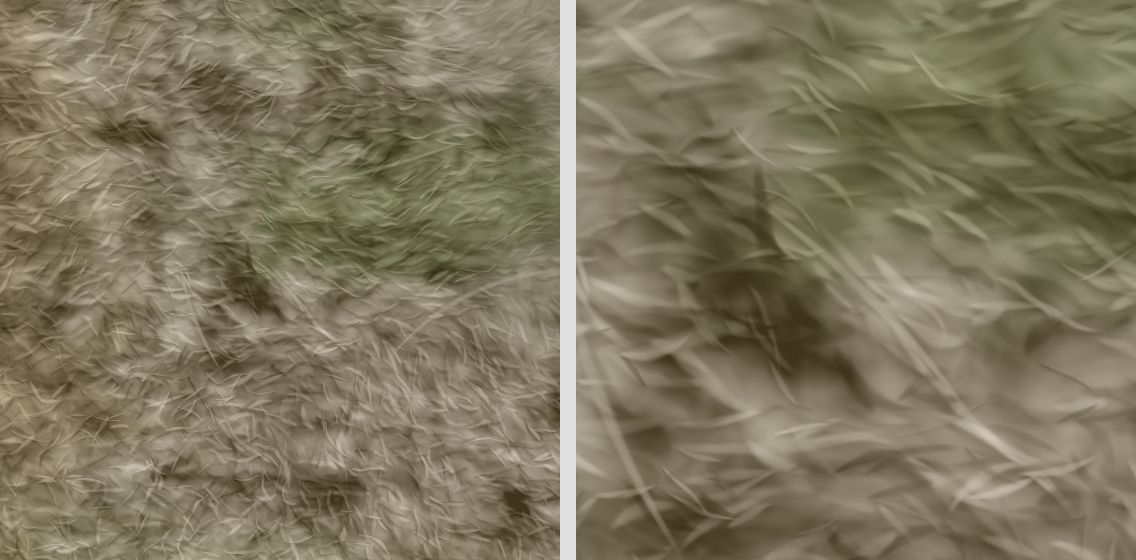
Left, the full canvas; right, a detail of the centre.
This texture is drawn by a WebGL 1 fragment shader. Its source:

```glsl
precision highp float;
uniform vec2 u_resolution;

vec2 hash2(vec2 p) {
  vec2 q = vec2(dot(p, vec2(127.1, 311.7)), dot(p, vec2(269.5, 183.3)));
  return fract(sin(q) * 43758.55);
}

mat2 turn(float a) {
  return mat2(cos(a), -sin(a), sin(a), cos(a));
}

// Layered, warped sines, roughly -1 to 1
float waves(vec2 p) {
  float sum = 0.0, amp = 0.5;
  for (int i = 0; i < 5; i++) {
    p = turn(0.9) * p * 1.55 + 1.7;
    p += 0.7 * sin(p.yx * 0.8 + 0.6);
    sum += amp * sin(p.x) * cos(p.y * 0.9);
    amp *= 0.75;
  }
  return sum;
}

// Lie of the grass: level above, falling to the lower right
float flow(vec2 p) {
  float slope = smoothstep(0.6, 0.3, p.y) * smoothstep(0.1, 0.75, p.x);
  return 0.65 * slope + 0.4 * sin(p.x * 9.0 + 3.0 * sin(p.y * 8.0));
}

// One bent, tapered blade per cell, laid over the tone with a soft shadow
float layBlades(float tone, vec2 p, float scale, float width, float share, float seed) {
  vec2 g = p * scale + seed * 7.3;
  vec2 cell = floor(g);
  for (int j = -1; j <= 1; j++) {
    for (int i = -1; i <= 1; i++) {
      vec2 id = cell + vec2(float(i), float(j));
      vec2 place = hash2(id + seed);
      vec2 look = hash2(id + seed + 31.7);
      vec2 form = hash2(id + seed + 67.1);
      vec2 root = id + place;
      vec2 world = (root - seed * 7.3) / scale;
      float spread = mix(2.6, 1.4, smoothstep(0.1, 0.65, world.y));
      spread *= mix(1.0, 0.65, smoothstep(0.4, 0.8, world.x));
      vec2 q = turn(-flow(world) + (look.x - 0.5) * spread) * (g - root);
      q.y += (place.x - 0.5) * 0.8 * q.x * q.x;
      float len = mix(0.35, 0.85, form.y);
      float w = width * mix(0.4, 1.5, place.y) * (1.05 - 0.7 * abs(q.x) / len);
      w = max(w, 0.005);
      float along = smoothstep(len, len * 0.6, abs(q.x)) * step(form.x, share);
      float body = along * smoothstep(w, w * 0.2, abs(q.y));
      float shadow = along * smoothstep(w * 2.2, 0.0, abs(q.y + w));
      tone -= 0.075 * shadow;
      tone = mix(tone, mix(0.05, 1.1, look.y), body * 0.5);
    }
  }
  return tone;
}

void main() {
  vec2 p = gl_FragCoord.xy / u_resolution;
  float broad = waves(p * 3.0 + 2.0);
  float haze = smoothstep(0.7, 1.0, p.x + 0.12 * broad) * smoothstep(0.2, 0.6, p.y);

  // Matted ground and fine fibres
  vec2 warped = p + 0.008 * vec2(waves(p * 9.0), waves(p * 10.0 + 5.0));
  float level = waves(warped * vec2(13.0, 42.0));
  float slanted = waves(turn(-0.6) * warped * vec2(20.0, 32.0));
  float fibre = mix(slanted, level, smoothstep(0.3, 0.6, p.y));
  float tone = 0.52 + 0.2 * fibre;

  // Short blades, from broad tufts to thin litter
  for (int i = 0; i < 8; i++) {
    float k = float(i);
    tone = layBlades(tone, warped, 9.0 + 3.1 * k, 0.085 + 0.009 * k, 0.9, k + 1.0);
  }

  // Hollows and sunlit mats between the tufts
  float hollow = smoothstep(0.1, 0.8, waves(p * vec2(6.0, 9.0) + 8.0));
  float mats = waves(p * vec2(9.0, 13.0) + 3.0);
  float clumps = waves(warped * vec2(17.0, 27.0) + 1.0);
  tone += 0.05 - 0.36 * hollow + 0.17 * broad + 0.27 * mats + 0.2 * clumps;
  tone = 0.48 + 1.15 * (tone - 0.5);
  tone = mix(tone, 0.55, 0.35 * haze);

  // Long pale stalks
  float stalks = max(layBlades(0.0, p, 3.6, 0.024, 0.5, 13.0), 0.0);
  stalks += max(layBlades(0.0, p, 7.0, 0.035, 0.5, 17.0), 0.0);
  tone = mix(tone, 0.98, min(stalks * 1.3, 0.75));

  // Straw colours, warmer on the left and rosier at lower right
  vec3 color = mix(vec3(0.34, 0.30, 0.21), vec3(0.71, 0.675, 0.605), clamp(tone, -0.25, 1.25));
  float warm = smoothstep(0.4, 0.0, p.x + 0.4 * broad + 0.15 * mats);
  color *= mix(vec3(1.0), vec3(1.01, 0.985, 0.91), warm);
  float rosy = smoothstep(0.2, 0.8, p.x) * smoothstep(0.55, 0.2, p.y);
  color *= mix(vec3(1.0), vec3(1.02, 0.99, 1.01), rosy);

  // Living grass in a level band, with fainter patches above and below
  vec2 band = (p - vec2(0.74, 0.64 + 0.03 * sin(p.x * 8.0))) / vec2(0.42, 0.15);
  float green = smoothstep(1.3, 0.2, length(band) + 0.4 * broad + 0.3 * mats + 0.25 * fibre);
  float top = smoothstep(0.22, 0.0, length((p - vec2(0.56, 0.96)) * vec2(0.8, 1.6)));
  float foot = 0.35 * smoothstep(0.15, 0.0, p.y) * smoothstep(-0.3, 0.4, broad);
  green = clamp(green + 0.6 * top + foot, 0.0, 1.0);
  color *= mix(vec3(1.0), vec3(0.82, 0.91, 0.74), green * (1.0 - 0.4 * clamp(tone, 0.0, 1.0)));

  // Cool veil at the right
  color = mix(color, vec3(0.54, 0.55, 0.48), 0.25 * haze);
  gl_FragColor = vec4(color, 1.0);
}
```
